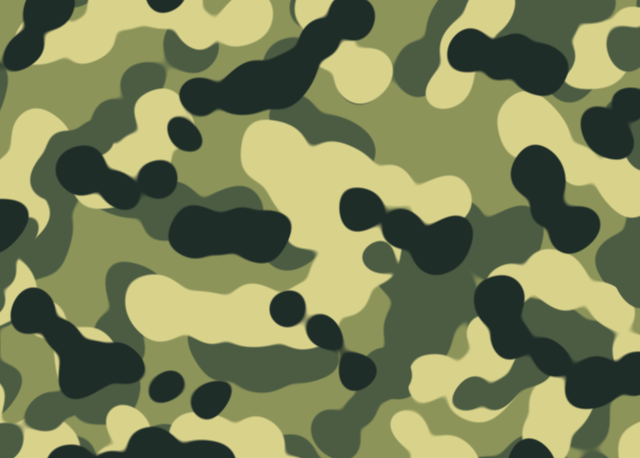
Reproduce this pattern procedurally as a Shadertoy shader.

```glsl
// Woodland camouflage: layered, lobed blobs in cream, green and near-black on olive.

#define OLIVE vec3(0.55, 0.58, 0.35)
#define GREEN vec3(0.295, 0.36, 0.26)
#define CREAM vec3(0.85, 0.825, 0.545)
#define DARK  vec3(0.12, 0.175, 0.16)
#define EDGE_SOFTNESS 0.003   // in canvas heights
#define LOBE_BLEND 0.05       // roundness of the necks, in cells
#define JITTER 0.4            // scatter of blob centres, in cells
#define WARP 0.011            // waviness of the outlines

vec3 hash3(vec2 cell, float seed) {
    vec3 q = fract(vec3(cell.xyx + seed * 7.31) * vec3(0.1031, 0.1030, 0.0973));
    q += dot(q, q.yxz + 33.33);
    return fract((q.xxy + q.yzz) * q.zyx);
}

vec2 direction(float angle) {
    return vec2(cos(angle), sin(angle));
}

// Contribution of one round lobe to the smooth union
float lobe(vec2 p, float radius) {
    return exp(-(length(p) - radius) / LOBE_BLEND);
}

// Distance to a field of three-lobed blobs, one per filled grid cell
float blobField(vec2 p, float size, float radius, float reach, float fill, float seed) {
    p = p / size + seed * vec2(3.37, 5.71) + 20.0;
    vec2 home = floor(p);
    float total = 1e-9;
    for (int y = -1; y <= 1; y++)
    for (int x = -1; x <= 1; x++) {
        vec2 cell = home + vec2(x, y);
        vec3 place = hash3(cell, seed);
        if (place.z > fill) continue;
        vec3 turn = hash3(cell, seed + 11.0);
        vec3 girth = radius * mix(vec3(0.72), vec3(1.28), hash3(cell, seed + 23.0));

        // Staggered rows with jittered centres
        vec2 centre = cell + 0.5 + JITTER * (place.xy - 0.5);
        centre.x += 0.5 * (mod(cell.y, 2.0) - 0.5);
        vec2 q = p - centre;

        // Mostly sideways arms with a bend at the middle lobe
        float angle = 2.4 * (turn.x - 0.5);
        float bend = 3.14159 + 2.2 * (turn.y - 0.5);
        float stretch = reach * mix(0.85, 1.15, turn.z);
        total += lobe(q, 0.85 * girth.x);
        total += lobe(q - stretch * direction(angle), girth.y);
        total += lobe(q - stretch * direction(angle + bend), girth.z);
    }
    return -LOBE_BLEND * log(total) * size;
}

// Paint a shape with a soft edge over the colour below
vec3 paint(vec3 below, vec3 colour, float dist) {
    float soft = max(EDGE_SOFTNESS, 0.75 / iResolution.y);
    return mix(colour, below, smoothstep(-soft, soft, dist));
}

void mainImage(out vec4 fragColor, in vec2 fragCoord) {
    vec2 p = fragCoord / iResolution.y;

    // Gentle waviness
    p += WARP * sin(p.yx * vec2(17.0, 13.0) + vec2(0.7, 2.1));
    p += 0.4 * WARP * sin(p.yx * vec2(37.0, 41.0) + vec2(4.0, 1.3));

    // Layers from back to front: size, radius, reach, fill, seed
    vec3 colour = OLIVE;
    colour = paint(colour, GREEN, blobField(p, 0.31, 0.230, 0.38, 1.00, 1.0));
    colour = paint(colour, CREAM, blobField(p, 0.30, 0.215, 0.35, 1.00, 2.0));
    colour = paint(colour, GREEN, blobField(p, 0.29, 0.160, 0.27, 0.45, 3.0));
    colour = paint(colour, DARK,  blobField(p, 0.32, 0.152, 0.29, 1.00, 4.0));

    fragColor = vec4(colour, 1.0);
}
```
